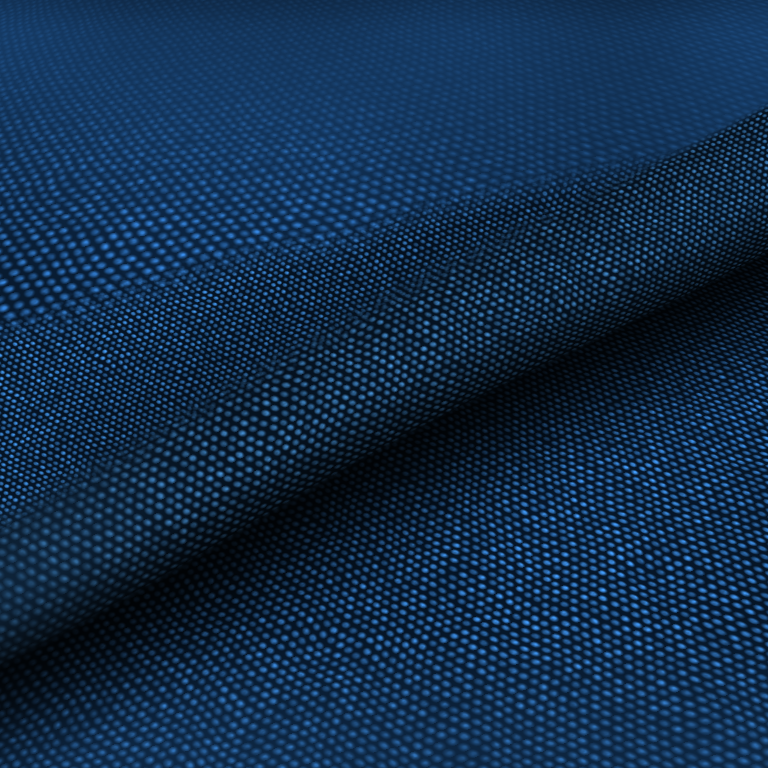
This texture is drawn by a WebGL 1 fragment shader. Its source:

```glsl
precision highp float;
uniform vec2 u_resolution;

float hash(vec2 p) {
  return fract(sin(dot(p, vec2(127.1, 311.7))) * 43758.5453);
}

float noise(vec2 p) {
  vec2 i = floor(p), f = fract(p);
  f = f * f * (3.0 - 2.0 * f);
  return mix(mix(hash(i), hash(i + vec2(1.0, 0.0)), f.x),
             mix(hash(i + vec2(0.0, 1.0)), hash(i + 1.0), f.x), f.y);
}

vec2 rotate(vec2 p, float a) {
  return vec2(cos(a) * p.x - sin(a) * p.y, sin(a) * p.x + cos(a) * p.y);
}

// Staggered thread knots; blur fades them towards their mean
float weave(vec2 p, float blur) {
  p += 0.6 * vec2(noise(p * 0.22), noise(p * 0.22 + 40.0));
  p.y /= 0.82;
  float row = floor(p.y);
  p.x += 0.5 * mod(row, 2.0);
  vec2 id = vec2(floor(p.x), row);
  vec2 f = fract(p) - 0.5;
  f += 0.16 * (vec2(hash(id + 3.0), hash(id + 9.0)) - 0.5);
  f.y *= 0.82;
  f = rotate(f, 0.85) * vec2(0.88, 1.14);
  float r = length(f);
  float knot = 0.95 * (1.0 - smoothstep(mix(0.15, 0.0, blur), mix(0.45, 0.6, blur), r));
  knot += 0.3 * (1.0 - smoothstep(0.05, 0.25, length(f - vec2(0.04, 0.05))));
  knot *= 0.72 + 0.5 * hash(id);
  knot *= 0.82 + 0.36 * noise(p * 4.0);
  return mix(knot, 0.44, blur);
}

// Flat sheet receding to a horizon
vec2 recede(vec2 uv, float horizon, vec2 cells) {
  float depth = horizon - uv.y;
  return cells * vec2((uv.x - 0.5) / depth, -log(depth));
}

vec3 cloth(float knot, float light, float pale) {
  vec3 gap = mix(vec3(0.02, 0.08, 0.15), vec3(0.018, 0.065, 0.115), pale);
  vec3 thread = mix(vec3(0.16, 0.405, 0.68), vec3(0.23, 0.44, 0.6), pale);
  return mix(gap, thread, knot) * light;
}

void main() {
  vec2 uv = gl_FragCoord.xy / u_resolution;
  float bend = 0.008 * sin(uv.x * 7.0 + 1.0);
  float across = uv.y - 0.54 * uv.x + bend;

  // Distant sheet, out of focus towards the top
  float farBlur = 0.18 + 0.7 * smoothstep(0.6, 0.96, uv.y + 0.06 * uv.x);
  vec2 farGrid = recede(rotate(uv, -0.1), 1.31, vec2(36.0, 52.0));
  float farKnot = weave(rotate(farGrid, -0.15), farBlur);
  float farLight = 1.04 - 0.22 * smoothstep(0.95, 1.02, uv.y);
  farLight *= 0.9 + 0.2 * noise(uv * 5.0);

  // Fine weave between the distant sheet and the fold
  vec2 midGrid = rotate(uv, -0.38) * vec2(106.0, 122.0);
  float midKnot = weave(midGrid, 0.0);
  float crease = smoothstep(0.33, 0.5, across);
  float midLight = mix(0.74, 0.98, max(crease, 1.0 - smoothstep(0.0, 0.2, uv.x)));
  float border = 0.56 + 0.36 * uv.x - 0.13 * uv.x * uv.x + 0.03 * (noise(uv * 9.0) - 0.5);
  float isFar = smoothstep(-0.03, 0.03, uv.y - border);
  vec3 color = mix(cloth(midKnot, midLight, 0.25), cloth(farKnot, farLight, 0.0), isFar);

  // Rolled fold, foreshortened most at its lower edge
  float t = (across - 0.14) / 0.19;
  float arc = 0.1 * asin(clamp(t * 1.75 - 1.0, -1.0, 1.0) * 0.9);
  float along = dot(uv, vec2(0.88, 0.475));
  vec2 rolled = vec2(142.0, 160.0) * vec2(-log(2.5 - along), arc / (2.5 - along));
  float foldBlur = 0.06 + 0.45 * (1.0 - smoothstep(0.0, 0.32, uv.x));
  float foldKnot = weave(rotate(rolled, 0.05), foldBlur);
  float foldLight = mix(0.24, 0.9, smoothstep(-0.1, 0.5, t)) - 0.14 * smoothstep(0.6, 1.0, t);
  float crest = mix(0.03, 0.008, smoothstep(0.4, 1.0, uv.x));
  float isFold = 1.0 - smoothstep(-crest, crest, across - 0.33);
  color = mix(color, cloth(foldKnot, foldLight, 0.55), isFold);

  // Near sheet, shaded beneath the fold and soft at the bottom
  float nearBlur = 0.04 + 0.45 * (1.0 - smoothstep(0.0, 0.22, uv.y));
  vec2 nearGrid = recede(rotate(uv, -0.15), 1.1, vec2(70.0, 80.0));
  float nearKnot = weave(rotate(nearGrid, -0.22), nearBlur);
  float shadow = smoothstep(-0.01, 0.2, 0.14 - across);
  float nearLight = mix(0.12, 0.96, shadow) * (0.92 + 0.16 * noise(uv * 4.0 + 7.0));
  float edge = mix(0.01, 0.004, uv.x);
  float isNear = 1.0 - smoothstep(-edge, edge, across - 0.14);
  color = mix(color, cloth(nearKnot, nearLight, 0.15), isNear);

  gl_FragColor = vec4(color, 1.0);
}
```
